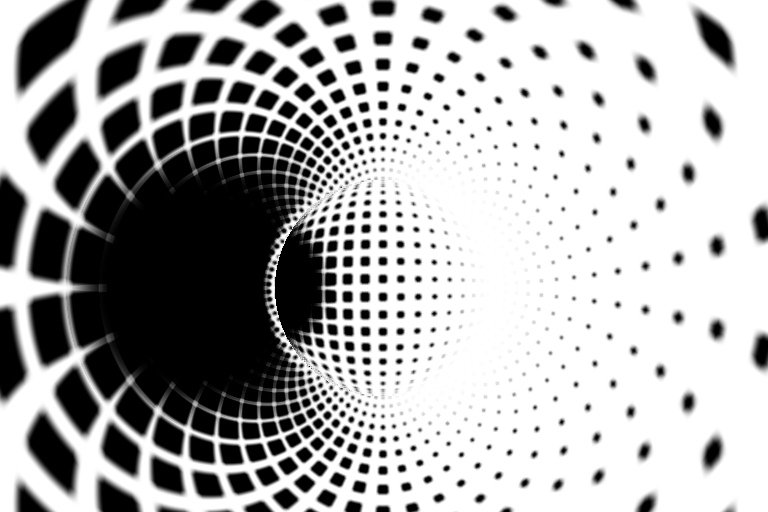
This background is drawn by a Shadertoy shader. Its source:

```glsl
// Black halftone grid warped by a glassy sphere, with a dark hole at its left.

const vec2  SPHERE_CENTER = vec2(-0.002, -0.0625);
const float SPHERE_RADIUS = 0.211;
const float GRID_ANGLE = 0.167;              // sphere angle covered by one cell
const vec2  HOLE_CENTER = vec2(-0.357, 0.006);    // relative to the sphere
const vec2  SHADOW_CENTER = vec2(-0.191, 0.006);  // relative to the sphere
const vec3  INK = vec3(0.0);
const vec3  PAPER = vec3(1.0);

// Distance on the canvas -> distance on the flat grid.
float warpRadius(float r) {
    if (r < SPHERE_RADIUS) return asin(r / SPHERE_RADIUS) / GRID_ANGLE;
    return max(12.374 / sqrt(r) - 11.23, 0.0);
}

vec2 warpToGrid(vec2 p) {
    float r = max(length(p), 1e-4);
    return p / r * warpRadius(r);
}

// One inside the inner radius, fading to zero at the outer radius.
float darkSpot(vec2 offset, float inner, float outer) {
    return 1.0 - smoothstep(inner, outer, length(offset));
}

// Width and height of a dot as a fraction of its cell.
vec2 dotSize(float column, vec2 p) {
    float r = length(p);
    vec2 size = 0.14 + 0.62 / (1.0 + exp(vec2(0.36, 0.52) * column));

    // Dots thin out on both sides of the sphere's rim.
    float outside = step(SPHERE_RADIUS, r);
    float thinInside = mix(1.0, 0.68, smoothstep(0.12, SPHERE_RADIUS, r));
    float thinOutside = mix(0.6, 1.0, smoothstep(SPHERE_RADIUS, 0.32, r));
    size *= mix(thinInside, thinOutside, outside);

    // Dots swell until they merge in the hole and in its reflection.
    float hole = darkSpot(p - HOLE_CENTER, 0.135, 0.41)
               * smoothstep(SPHERE_RADIUS, 0.24, r);
    float shadow = darkSpot((p - SHADOW_CENTER) * vec2(1.0, 0.65), 0.045, 0.115)
                 * (1.0 - outside);
    return mix(size, vec2(1.0), max(hole, shadow));
}

// Running integral of unit pulses centred on the integers.
vec2 pulseIntegral(vec2 x, vec2 size) {
    vec2 cell = floor(x + 0.5);
    return cell * size + clamp(x - cell, -0.5 * size, 0.5 * size);
}

// Box-filtered coverage of the dot grid.
float dotCoverage(vec2 grid, vec2 size, vec2 blur) {
    vec2 c = (pulseIntegral(grid + 0.5 * blur, size)
            - pulseIntegral(grid - 0.5 * blur, size)) / blur;
    return c.x * c.y;
}

void mainImage(out vec4 fragColor, in vec2 fragCoord) {
    vec2 p = (fragCoord - 0.5 * iResolution.xy) / iResolution.y - SPHERE_CENTER;
    vec2 grid = warpToGrid(p) - vec2(0.0, 0.5);

    // Filter width in grid cells: softer away from the sphere.
    float softness = mix(0.008, 0.024, smoothstep(0.35, 0.75, length(p)));
    vec2 dx = dFdx(grid), dy = dFdy(grid);
    vec2 blur = sqrt(dx * dx + dy * dy) * iResolution.y * softness;
    blur = clamp(blur, 0.01, 4.0);

    // Dots, with a slight contrast boost that rounds their corners.
    vec2 size = dotSize(floor(grid.x + 0.5), p);
    float ink = smoothstep(0.0, 0.9, dotCoverage(grid, size, blur));

    fragColor = vec4(mix(PAPER, INK, ink), 1.0);
}
```
